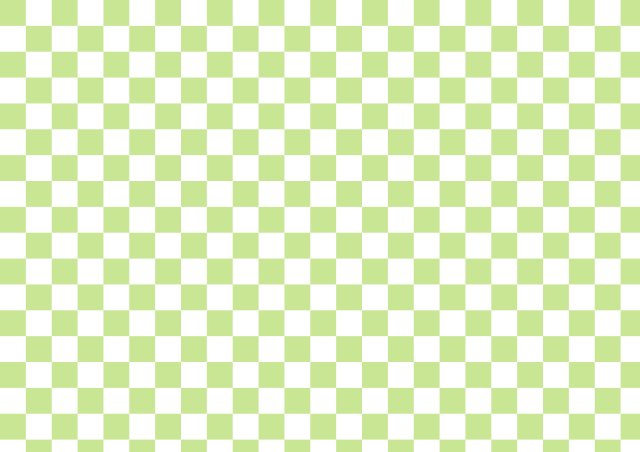
Give the GLSL for this pattern, as a WebGL 2 fragment shader.

```glsl
#version 300 es
precision highp float;

uniform vec2 u_resolution;
out vec4 fragColor;

const float SQUARES_ACROSS = 24.75;
const vec3 WHITE = vec3(1.0);
const vec3 LIGHT_GREEN = vec3(0.784, 0.902, 0.580);

// Signed distance to the nearest cell edge: positive in even cells, negative in odd ones
vec2 cellEdgeDistance(vec2 p) {
    return 0.5 - abs(mod(p + 0.5, 2.0) - 1.0);
}

// Box-filtered checkerboard: 1 where the cell parities agree, 0 where they differ
float checker(vec2 p, float pixelSize) {
    vec2 parity = clamp(2.0 * cellEdgeDistance(p) / pixelSize, -1.0, 1.0);
    return 0.5 + 0.5 * parity.x * parity.y;
}

void main() {
    // Square cells counted from the top left corner
    float pixelSize = SQUARES_ACROSS / u_resolution.x;
    vec2 fromTopLeft = vec2(gl_FragCoord.x, u_resolution.y - gl_FragCoord.y);
    vec2 cellPosition = fromTopLeft * pixelSize;

    vec3 color = mix(WHITE, LIGHT_GREEN, checker(cellPosition, pixelSize));
    fragColor = vec4(color, 1.0);
}
```
